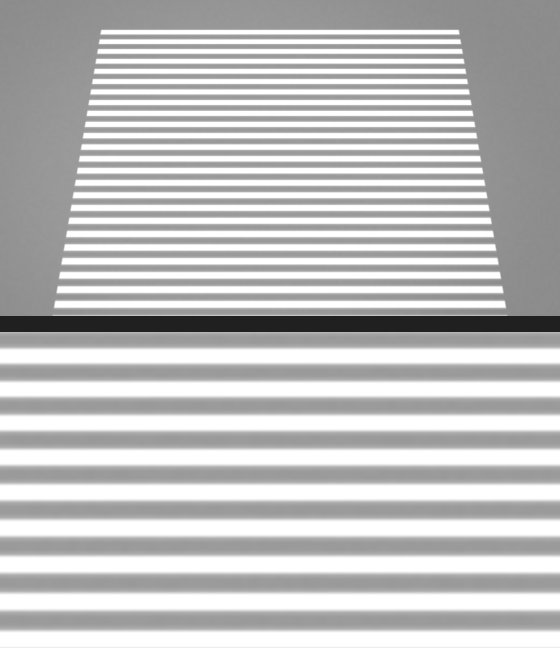
Top: the whole. Bottom: its middle third, enlarged.
A WebGL 2 fragment shader for this pattern:

```glsl
#version 300 es
precision highp float;

uniform vec2 u_resolution;
out vec4 fragColor;

// Lengths are fractions of the canvas height
const float FIRST_ROW_DEPTH = 0.1019;  // top edge to first stripe centre
const float FIRST_SPACING   = 0.02984; // row pitch at the first stripe
const float PERSPECTIVE     = 0.00883; // growth of the pitch down the panel
const float LAST_ROW        = 24.0;    // cut by the lower edge
const float TOP_HALF_WIDTH  = 0.567;
const float SIDE_SLOPE      = 0.170;
const float SIDE_SOFTNESS   = 0.0035;

// Stripe profile in fractions of one row
const float CORE_INNER    = 0.16;
const float CORE_OUTER    = 0.30;
const float HALO_INNER    = 0.20;
const float HALO_OUTER    = 0.43;
const float HALO_STRENGTH = 0.27;

const vec3 STRIPE_WHITE = vec3(1.0);
const vec3 WALL_LIGHT   = vec3(0.605);
const vec3 WALL_DARK    = vec3(0.550);
const vec2 WALL_CENTRE  = vec2(-0.12, 0.42);
const float GRAIN_CELLS = 110.0;
const float GRAIN_DEPTH = 0.010;

float hash(vec2 cell) {
    vec3 q = fract(vec3(cell.xyx) * 0.1031);
    q += dot(q, q.yzx + 33.33);
    return fract((q.x + q.y) * q.z);
}

float valueNoise(vec2 p) {
    vec2 cell = floor(p);
    vec2 t = fract(p);
    t = t * t * (3.0 - 2.0 * t);
    float low = mix(hash(cell), hash(cell + vec2(1.0, 0.0)), t.x);
    float high = mix(hash(cell + vec2(0.0, 1.0)), hash(cell + 1.0), t.x);
    return mix(low, high, t.y);
}

// Grey wall, darker toward the right and the corners
vec3 wallColour(vec2 p) {
    float away = length((p - WALL_CENTRE) * vec2(1.0, 1.25));
    vec3 colour = mix(WALL_LIGHT, WALL_DARK, smoothstep(0.45, 1.05, away));
    return colour + GRAIN_DEPTH * (valueNoise((p + 4.0) * GRAIN_CELLS) - 0.5);
}

// Bright core and faint halo of the nearest stripe
float stripeLight(float row) {
    float nearest = clamp(floor(row + 0.5), 0.0, LAST_ROW);
    float offset = abs(row - nearest);
    float core = 1.0 - smoothstep(CORE_INNER, CORE_OUTER, offset);
    float halo = 1.0 - smoothstep(HALO_INNER, HALO_OUTER, offset);
    return mix(HALO_STRENGTH * halo, 1.0, core);
}

void main() {
    vec2 p = gl_FragCoord.xy / u_resolution.y;
    p.x -= 0.5 * u_resolution.x / u_resolution.y;

    // Perspective row number, counted down from the first stripe
    float depth = 1.0 - p.y - FIRST_ROW_DEPTH;
    float row = depth / (FIRST_SPACING + PERSPECTIVE * depth);

    // Slanted panel sides
    float sideDistance = abs(p.x) - (TOP_HALF_WIDTH + SIDE_SLOPE * depth);
    float softness = max(SIDE_SOFTNESS, 0.75 / u_resolution.y);
    float inside = 1.0 - smoothstep(-softness, softness, sideDistance);

    vec3 colour = mix(wallColour(p), STRIPE_WHITE, stripeLight(row) * inside);
    fragColor = vec4(colour, 1.0);
}
```
